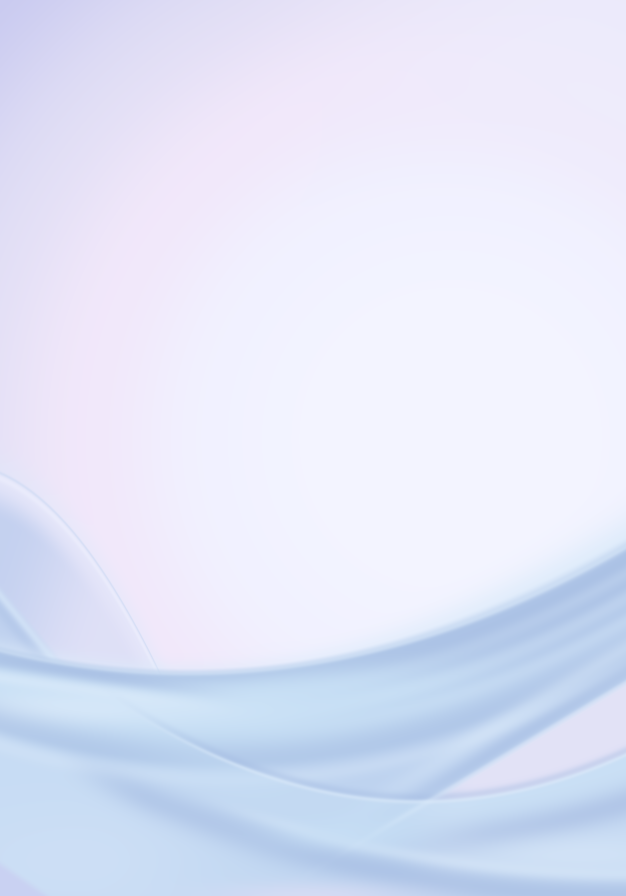
This background is drawn by a WebGL 2 fragment shader. Its source:

```glsl
#version 300 es
precision highp float;
// Pale lavender glow above layered, translucent blue silk ribbons.

uniform vec2 u_resolution;
out vec4 outColor;

const vec3 WHITE_BLUE = vec3(0.953, 0.957, 1.0);
const vec3 PINK = vec3(0.945, 0.908, 0.98);
const vec3 LAVENDER = vec3(0.88, 0.87, 0.96);
const vec3 PERIWINKLE = vec3(0.785, 0.79, 0.94);
const vec3 ICE = vec3(0.86, 0.92, 0.98);
const vec3 SKY = vec3(0.78, 0.875, 0.96);
const vec3 SILK = vec3(0.74, 0.82, 0.935);
const vec3 SHADE = vec3(0.645, 0.735, 0.885);

// Height of a parabola with its vertex at (centre, base).
float bow(float x, float centre, float base, float bend) {
  return base + bend * (x - centre) * (x - centre);
}

// Soft band around d = 0.
float band(float d, float width) {
  return exp(-d * d / (width * width));
}

// One where d is below zero, with a softened edge.
float below(float d, float softness) {
  float w = max(softness, 1.0 / u_resolution.y);
  return 1.0 - smoothstep(-w, w, d);
}

// Elliptical soft patch of light or shade.
float patchGlow(vec2 p, vec2 centre, vec2 size) {
  vec2 q = (p - centre) / size;
  return exp(-dot(q, q));
}

vec3 backdrop(vec2 p, float aspect) {
  float r = length((p - vec2(0.72, 0.51)) * vec2(aspect, 1.0));
  vec3 c = mix(WHITE_BLUE, vec3(0.943, 0.943, 0.998), smoothstep(0.12, 0.32, r));
  c = mix(c, PINK, smoothstep(0.27, 0.41, r));
  c = mix(c, LAVENDER, smoothstep(0.40, 0.57, r));
  c = mix(c, PERIWINKLE, smoothstep(0.53, 0.73, r));
  float rightSide = smoothstep(0.35, 0.95, p.x);
  return mix(c, vec3(0.932, 0.928, 0.987), 0.8 * rightSide * smoothstep(0.25, 0.42, r));
}

// Translucent dome at the left, with a bright rim and an inner fold.
vec3 dome(vec3 c, vec2 p) {
  float d = p.y - (0.473 - 0.30 * p.x - 2.25 * p.x * p.x);
  vec3 fill = mix(vec3(0.755, 0.81, 0.935), vec3(0.87, 0.875, 0.965),
                  smoothstep(0.0, 0.22, p.x + 0.5 * (0.40 - p.y)));
  c = mix(c, ICE, 0.3 * band(d, 0.022));
  c = mix(c, vec3(0.885, 0.895, 0.975), 0.8 * below(d, 0.002));
  c = mix(c, fill, 0.9 * below(d + 0.032, 0.022));
  c = mix(c, SILK, 0.35 * band(d + 0.001, 0.002));
  c = mix(c, WHITE_BLUE, 0.4 * band(d + 0.007, 0.004));
  float fold = p.y - (0.342 - 0.85 * p.x);
  c = mix(c, SILK, 0.75 * below(fold, 0.008));
  c = mix(c, SHADE, 0.35 * band(fold + 0.022, 0.012));
  return mix(c, ICE, 0.55 * band(fold + 0.006, 0.007));
}

// Wide ribbon sweeping up to the right, laid over a paler lower sheet.
vec3 mainRibbon(vec3 c, vec2 p) {
  float top = p.y - bow(p.x, 0.30, 0.25, 0.288);
  float crease = p.y - bow(p.x, 0.36, 0.147, 0.30);
  float rightSide = smoothstep(0.4, 1.0, p.x);
  float haze = mix(0.012, 0.035, rightSide);
  c = mix(c, ICE, (0.45 + 0.4 * rightSide) * band(max(top, 0.0), haze));

  vec3 silk = mix(SKY, SILK, 0.75 * rightSide);
  silk = mix(silk, SHADE, 0.75 * band(top + 0.025 * rightSide, 0.017 + 0.03 * rightSide));
  silk = mix(silk, ICE, 0.75 * patchGlow(p, vec2(0.08, 0.208), vec2(0.30, 0.022)));
  silk = mix(silk, SKY, 0.55 * patchGlow(p, vec2(0.58, 0.225), vec2(0.20, 0.032)));
  silk = mix(silk, SHADE, 0.6 * band(crease - 0.004, 0.024));

  // Silk strands fanned between the two edges.
  float span = crease / max(crease - top, 0.01);
  for (int i = 0; i < 3; i++) {
    float k = float(i);
    float strand = span - (0.30 + 0.22 * k);
    silk = mix(silk, ICE, 0.22 * rightSide * band(strand, 0.08));
    silk = mix(silk, SHADE, 0.2 * rightSide * band(strand - 0.11, 0.06));
  }

  // Narrow fold tapering away from the left edge.
  float fold = p.y - (0.262 - 0.10 * p.x);
  float fade = 1.0 - smoothstep(0.15, 0.42, p.x);
  silk = mix(silk, SHADE, 0.55 * fade * band(fold, 0.009));
  silk = mix(silk, ICE, 0.6 * fade * band(fold + 0.018, 0.008));

  vec3 sheet = mix(vec3(0.78, 0.86, 0.955), SILK, smoothstep(0.15, 0.6, p.x));
  silk = mix(silk, sheet, 0.85 * below(crease + 0.006, 0.009));
  silk = mix(silk, ICE, 0.3 * band(crease + 0.018, 0.009));
  c = mix(c, silk, below(top, 0.005 + 0.006 * rightSide));
  return mix(c, ICE, 0.4 * band(top + 0.002, 0.003));
}

// Crossing veils, the pale wedge at the right and the lowest folds.
vec3 lowerVeils(vec3 c, vec2 p) {
  float veil = p.y - bow(p.x, 0.67, 0.106, 0.48);
  float strip = p.y - (0.238 - 0.42 * (1.0 - p.x));
  float start = smoothstep(0.14, 0.40, p.x);
  float rightSide = smoothstep(0.5, 0.8, p.x);
  c = mix(c, SHADE, 0.55 * rightSide * band(strip - 0.012, 0.012));
  c = mix(c, ICE, 0.45 * rightSide * band(strip - 0.038, 0.013));
  c = mix(c, vec3(0.885, 0.885, 0.965), smoothstep(0.62, 0.76, p.x) * below(strip, 0.005));

  vec3 cloth = mix(SKY, SILK, 0.45 * smoothstep(0.0, 0.08, -veil));
  cloth = mix(cloth, SHADE, 0.75 * rightSide * band(p.y - bow(p.x, 0.55, 0.055, 0.24), 0.019));
  cloth = mix(cloth, ICE, 0.5 * patchGlow(p, vec2(0.92, 0.045), vec2(0.22, 0.026)));
  c = mix(c, cloth, mix(0.45, 0.9, rightSide) * start * below(veil, 0.004));
  c = mix(c, SHADE, 0.4 * start * band(veil - 0.004, 0.005));
  c = mix(c, ICE, 0.55 * start * band(veil + 0.001, 0.0025));
  c = mix(c, ICE, 0.4 * smoothstep(0.45, 0.65, p.x) * band(strip, 0.004));

  // Diagonal trough, its bright bank and the corner tints.
  float trough = p.y - bow(p.x, 1.0, 0.0, 0.185);
  float reach = smoothstep(0.08, 0.25, p.x);
  c = mix(c, SHADE, 0.7 * reach * band(trough, 0.020));
  c = mix(c, ICE, 0.45 * smoothstep(0.3, 0.5, p.x) * band(trough - 0.024, 0.008));
  c = mix(c, SKY, 0.7 * patchGlow(p, vec2(0.56, 0.07), vec2(0.13, 0.020)));
  c = mix(c, vec3(0.81, 0.875, 0.962), 0.7 * patchGlow(p, vec2(0.12, 0.04), vec2(0.20, 0.06)));
  c = mix(c, LAVENDER, 0.6 * patchGlow(p, vec2(0.50, 0.0), vec2(0.16, 0.015)));
  return mix(c, PERIWINKLE, 0.6 * below(p.y - 0.036 + 0.48 * p.x, 0.006));
}

void main() {
  vec2 p = gl_FragCoord.xy / u_resolution;
  vec3 c = backdrop(p, u_resolution.x / u_resolution.y);
  c = dome(c, p);
  c = mainRibbon(c, p);
  c = lowerVeils(c, p);
  outColor = vec4(c, 1.0);
}
```
